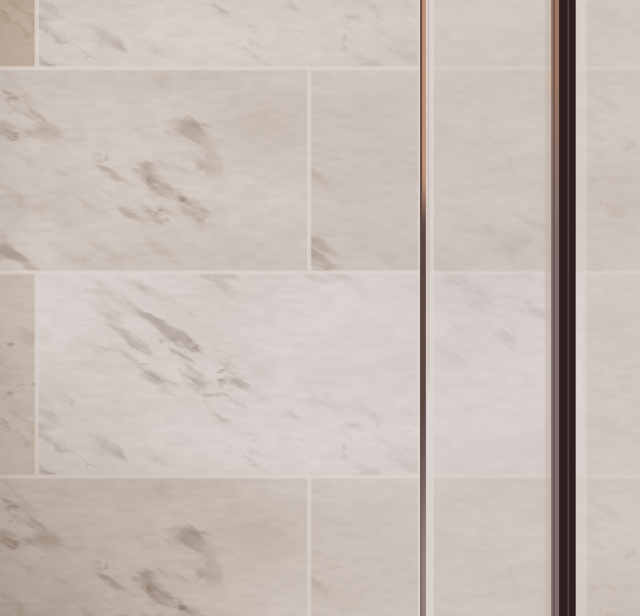
Give the GLSL for this texture, as a Shadertoy shader.

```glsl
// Staggered beige limestone wall tiles behind glass with two vertical bronze bars
const vec2  TILE_SIZE     = vec2(0.8516, 0.3315);
const vec2  JOINT_ORIGIN  = vec2(0.0573, 0.2263);
const float ROW_SHIFT     = 0.5;
const float GROUT_HALF    = 0.0032;
const float GLASS_EDGE    = 0.667;
const float VEIN_STRENGTH = 1.0;
const vec3  STONE_COOL    = vec3(0.835, 0.803, 0.785);
const vec3  STONE_WARM    = vec3(0.808, 0.766, 0.733);
const vec3  STONE_TAN     = vec3(0.735, 0.667, 0.600);
const vec3  VEIN_STAIN    = vec3(0.120, 0.135, 0.145);
const vec3  GROUT         = vec3(0.855, 0.825, 0.800);
const vec3  HIGHLIGHT     = vec3(0.865, 0.835, 0.820);
const vec3  BRONZE_DARK   = vec3(0.175, 0.125, 0.120);
const vec3  BRONZE_MID    = vec3(0.360, 0.280, 0.260);
const vec3  BRONZE_TAN    = vec3(0.620, 0.470, 0.390);
const vec3  BRONZE_GREY   = vec3(0.500, 0.430, 0.430);

float hash(vec2 p) {
    uvec2 k = uvec2(ivec2(floor(p))) * uvec2(1597u, 3812u);
    uint n = (k.x ^ (k.y + 7919u)) * 74779u;
    n = (n ^ (n >> 15)) * 48271u;
    n ^= n >> 13;
    return float(n & 65535u) / 65535.0;
}

float noise(vec2 p) {
    vec2 i = floor(p), f = fract(p);
    f = f * f * (3.0 - 2.0 * f);
    return mix(mix(hash(i), hash(i + vec2(1, 0)), f.x),
               mix(hash(i + vec2(0, 1)), hash(i + vec2(1, 1)), f.x), f.y);
}

float fbm(vec2 p) {
    float sum = 0.0, amp = 0.5;
    for (int i = 0; i < 5; i++) {
        sum += amp * noise(p);
        p = p * 2.03 + 17.3;
        amp *= 0.5;
    }
    return sum;
}

// Coverage of a vertical strip between two x positions
float strip(float x, float left, float right, float soft) {
    return smoothstep(left - soft, left + soft, x) * (1.0 - smoothstep(right - soft, right + soft, x));
}

vec3 tiledWall(vec2 uv, float soft) {
    // Running bond: alternate rows share the same stone and shift by half a tile
    vec2 grid = (uv - JOINT_ORIGIN) / TILE_SIZE;
    float row = floor(grid.y);
    float parity = mod(row, 2.0);
    grid.x -= parity * ROW_SHIFT;
    float column = floor(grid.x);
    vec2 cell = fract(grid);
    vec2 stone = cell * TILE_SIZE + vec2(column + 3.0, parity + 2.0) * 3.7;

    // Base tone of each tile, with a darker cut piece on the left
    vec3 color = mix(STONE_COOL, STONE_WARM, parity);
    float cutPiece = (1.0 - parity) * step(column, -0.5);
    color = mix(color, STONE_TAN, cutPiece * mix(0.5, 1.0, step(1.5, row)));
    color = mix(color, STONE_WARM, 0.5 * (1.0 - parity) * step(1.5, row + column * 2.0));

    // Clouds, horizontal grain and diagonal veins in patches
    float calm = mix(1.0, 0.3, smoothstep(0.42, 0.62, uv.x));
    float cloud = fbm(stone * vec2(5.0, 9.0)) - 0.48;
    float grain = fbm(stone * vec2(45.0, 130.0)) - 0.48;
    vec2 slanted = vec2(dot(stone, vec2(0.85, -0.5)), dot(stone, vec2(0.5, 0.85)));
    float streak = smoothstep(0.50, 0.76, fbm(slanted * vec2(16.0, 48.0)));
    float patches = smoothstep(0.42, 0.66, fbm(slanted * vec2(5.0, 9.0) + 31.0));
    float fleck = smoothstep(0.66, 0.82, fbm(stone * vec2(38.0, 60.0) + 9.0));
    color += cloud * vec3(0.08, 0.09, 0.10) * mix(0.5, 1.0, calm);
    color += grain * 0.055 * mix(0.6, 1.0, calm);
    color -= VEIN_STAIN * VEIN_STRENGTH * calm * patches * (streak + 0.8 * fleck);

    // Grout, fainter behind the glass
    vec2 edge = min(cell, 1.0 - cell) * TILE_SIZE;
    float joint = 1.0 - smoothstep(GROUT_HALF - soft, GROUT_HALF + soft, min(edge.x, edge.y));
    color = mix(color, GROUT, joint * mix(0.85, 0.45, step(GLASS_EDGE, uv.x)));

    // Falloff toward the lower left and a cool glow near the middle
    float corner = smoothstep(0.65, 0.0, length(uv * vec2(1.0, 1.3)));
    color -= corner * vec3(0.11, 0.125, 0.135);
    color -= 0.025 * smoothstep(0.06, 0.0, uv.x);
    color += vec3(0.004, 0.008, 0.014) * smoothstep(0.45, 0.0, length(uv - vec2(0.72, 0.42)));
    return color;
}

void mainImage(out vec4 fragColor, in vec2 fragCoord) {
    vec2 uv = fragCoord / iResolution.xy;
    float soft = 0.75 / iResolution.x;
    float x = uv.x;
    vec3 color = tiledWall(uv, soft);

    // Thin glass edge: tan at the top, dark in the middle, grey at the foot
    float upper = smoothstep(0.62, 0.72, uv.y);
    float lower = smoothstep(0.38, 0.05, uv.y);
    vec3 edgeTone = mix(mix(BRONZE_MID, BRONZE_GREY * 1.15, lower), BRONZE_TAN * 1.2, upper);
    color = mix(color, HIGHLIGHT, 0.75 * strip(x, 0.653, 0.678, soft));
    color = mix(color, STONE_TAN, 0.45 * smoothstep(0.34, 0.42, uv.y) * strip(x, 0.668, 0.671, soft));
    color = mix(color, edgeTone, strip(x, 0.6565, 0.6655, soft));
    color = mix(color, mix(BRONZE_MID, BRONZE_GREY, lower), strip(x, 0.6565, 0.6595, soft));

    // Thick bar: pale reflections, a tan face, then dark channels
    color = mix(color, STONE_TAN, 0.45 * strip(x, 0.852, 0.862, 0.004));
    color = mix(color, HIGHLIGHT, 0.5 * strip(x, 0.900, 0.917, soft));
    vec3 face = mix(BRONZE_GREY, BRONZE_TAN, smoothstep(0.55, 0.95, uv.y));
    color = mix(color, face, strip(x, 0.861, 0.875, soft));
    color = mix(color, BRONZE_MID, 0.7 * strip(x, 0.864, 0.867, soft));
    color = mix(color, BRONZE_DARK, strip(x, 0.8735, 0.8995, soft));
    color = mix(color, BRONZE_MID, 0.8 * strip(x, 0.8865, 0.8895, soft));

    fragColor = vec4(clamp(color, 0.0, 1.0), 1.0);
}
```
